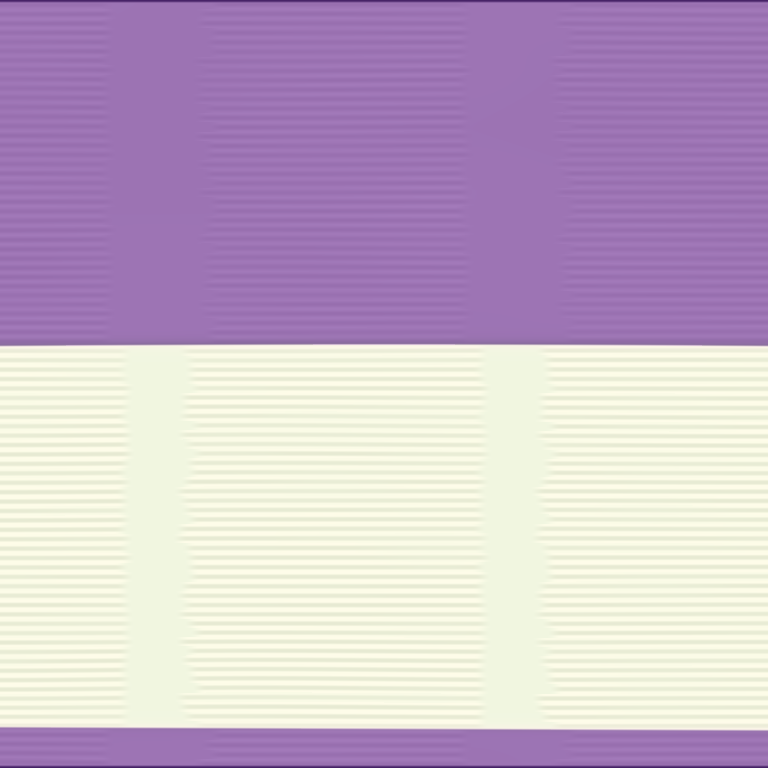
Write a WebGL 1 fragment shader that draws this texture.

```glsl
precision highp float;

uniform vec2 u_resolution;

const vec3 PURPLE = vec3(0.613, 0.453, 0.704);
const vec3 CREAM = vec3(0.945, 0.965, 0.880);
const vec3 CREAM_CREST = vec3(0.995, 0.990, 0.912);
const vec3 CREAM_GROOVE = vec3(0.905, 0.918, 0.828);
const vec3 SHADOW = vec3(0.470, 0.390, 0.540);
const vec3 GLOW = vec3(0.990, 0.955, 0.915);
const vec3 BORDER = vec3(0.240, 0.100, 0.370);

const float CREAM_BOTTOM = 0.0510;
const float CREAM_TOP = 0.5515;
const float EDGE_BOW = 0.0020;
const float EDGE_SOFTNESS = 0.0018;
const float BORDER_WIDTH = 0.0026;
const float RIB_COUNT = 82.0;
const float PURPLE_RIB_DEPTH = 0.020;
const float FLAT_PERIOD = 0.465;      // spacing of the smooth columns
const float FLAT_CENTER = 0.205;
const float PURPLE_FLAT_HALF = 0.063;
const float CREAM_FLAT_HALF = 0.040;
const float FLAT_JITTER = 0.018;
const float TAU = 6.28318531;

float hash(vec2 p) {
  vec3 q = fract(vec3(p.xyx) * 0.1031);
  q += dot(q, q.yzx + 33.33);
  return fract((q.x + q.y) * q.z);
}

float noise(vec2 p) {
  vec2 cell = floor(p);
  vec2 f = fract(p);
  f = f * f * (3.0 - 2.0 * f);
  float low = mix(hash(cell), hash(cell + vec2(1.0, 0.0)), f.x);
  float high = mix(hash(cell + vec2(0.0, 1.0)), hash(cell + 1.0), f.x);
  return mix(low, high, f.y);
}

// Rib strength: zero in the smooth columns, ragged at their ends
float ribMask(float x, float row, float halfWidth) {
  float offset = mod(x - FLAT_CENTER + 0.5 * FLAT_PERIOD, FLAT_PERIOD) - 0.5 * FLAT_PERIOD;
  float side = step(0.0, offset);
  float ragged = (hash(vec2(row, side + 7.0)) - 0.5) * FLAT_JITTER * (0.5 + side);
  return smoothstep(-0.008, 0.012, abs(offset) - halfWidth - ragged);
}

void main() {
  vec2 uv = gl_FragCoord.xy / u_resolution;
  float pixel = 1.0 / u_resolution.y;
  float soft = max(EDGE_SOFTNESS, pixel);

  // Slightly uneven horizontal ribs
  float ribY = uv.y * RIB_COUNT + 0.25 * (noise(vec2(uv.x * 3.0, uv.y * 9.0)) - 0.5);
  float row = floor(ribY);
  float wave = -cos(TAU * ribY);
  float wear = 0.65 + 0.55 * noise(vec2(uv.x * 7.0, row * 0.7));

  // Purple cloth
  float purpleRib = wave * wear * ribMask(uv.x, row, PURPLE_FLAT_HALF);
  vec3 purple = PURPLE - PURPLE_RIB_DEPTH * purpleRib;
  purple += 0.008 * (noise(uv * vec2(5.0, 12.0)) - 0.5);

  // Cream cloth
  float creamMask = ribMask(uv.x, row, CREAM_FLAT_HALF);
  vec3 ribbed = mix(CREAM_CREST, CREAM_GROOVE, smoothstep(-0.7, 1.0, wave));
  vec3 cream = mix(CREAM, ribbed, creamMask * min(wear, 1.0));

  // Bowed upper seam and tilted lower seam
  float bow = 2.0 * uv.x - 1.0;
  float aboveTop = uv.y - CREAM_TOP + EDGE_BOW * bow * bow;
  float aboveBottom = uv.y - CREAM_BOTTOM + EDGE_BOW * bow;
  float inside = min(-aboveTop, aboveBottom);

  // Shaded purple and bright cream along the seams
  float shade = exp(-max(aboveTop, 0.0) / 0.0045) * step(0.0, aboveTop);
  shade += 0.35 * exp(-max(-aboveBottom, 0.0) / 0.003) * step(aboveBottom, 0.0);
  purple = mix(purple, SHADOW, 0.75 * shade);
  cream = mix(cream, GLOW, 0.85 * exp(-max(inside, 0.0) / 0.005));
  vec3 color = mix(purple, cream, smoothstep(-soft, soft, inside));

  // Dark strip at the top and bottom of the tile
  float rim = min(uv.y, 1.0 - uv.y);
  float border = 1.0 - smoothstep(BORDER_WIDTH - soft, BORDER_WIDTH + soft, rim);
  color = mix(color, BORDER, 0.9 * border);

  gl_FragColor = vec4(clamp(color, 0.0, 1.0), 1.0);
}
```
